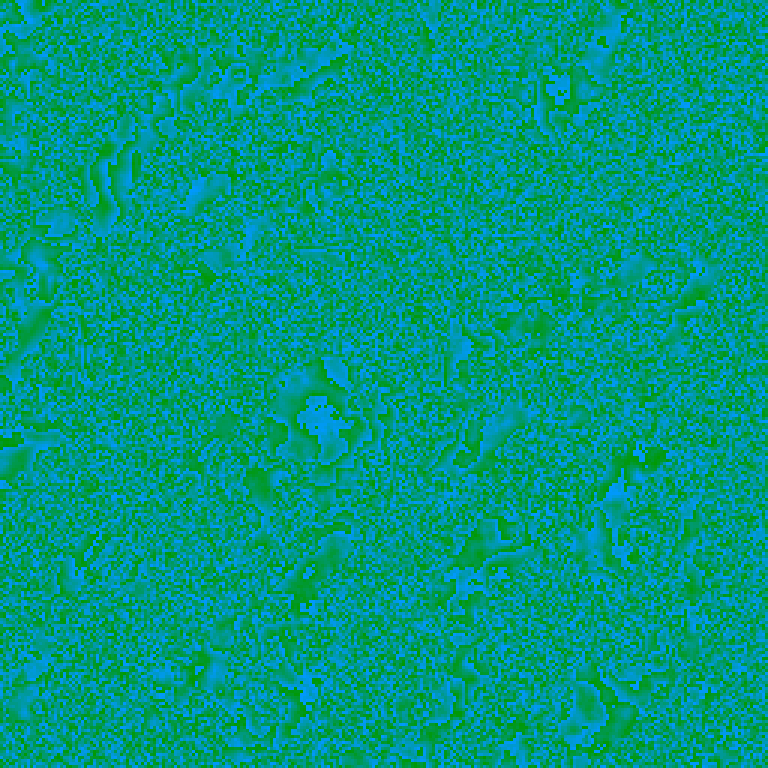
Give the GLSL for this texture, as a WebGL 2 fragment shader.

```glsl
#version 300 es
precision highp float;
// Wrapped height field: calm feathery islands in fine green and blue grain.
uniform vec2 u_resolution;
out vec4 fragColor;

float hash(vec2 p) {
    return fract(sin(dot(p, vec2(127.1, 311.7))) * 43758.5453);
}

float valueNoise(vec2 p) {
    vec2 i = floor(p), f = fract(p);
    f = f * f * (3.0 - 2.0 * f);
    return mix(mix(hash(i), hash(i + vec2(1, 0)), f.x),
               mix(hash(i + vec2(0, 1)), hash(i + vec2(1, 1)), f.x), f.y);
}

float fbm(vec2 p) {
    float sum = 0.0, amplitude = 0.5;
    for (int octave = 0; octave < 4; octave++) {
        sum += amplitude * valueNoise(p);
        p = mat2(0.8, 0.6, -0.6, 0.8) * p * 2.03 + 7.3;
        amplitude *= 0.5;
    }
    return sum;
}

void main() {
    // Square cells give the contours their stepped outline
    vec2 uv = gl_FragCoord.xy / u_resolution;
    vec2 cell = (floor(uv * 256.0) + 0.5) / 256.0;

    // Regions: swirling on the left, streaked at the lower right
    float swirl = 1.0 - smoothstep(0.1, 0.34, distance(cell, vec2(0.18, 0.57)));
    float streaks = smoothstep(0.1, 0.4, cell.x - cell.y);

    // Warped coordinates, stretched along a rising diagonal
    vec2 warp = vec2(fbm(cell * 5.0), fbm(cell * 5.0 + 17.0)) - 0.47;
    vec2 flow = cell + warp * (0.12 + 0.2 * swirl);
    vec2 grain = vec2(dot(flow, vec2(0.57, 0.82)), dot(flow, vec2(0.82, -0.57)));

    // Roughness falls off towards the heart of each calm island
    float calm = fbm(grain * vec2(10.0, 21.0) + 3.0);
    calm += 0.07 * swirl + 0.05 * streaks - 0.03;
    float rough = 1.0 - smoothstep(0.44, 0.72, calm);

    // Broad slopes, feathered contours and grain, wrapped into one ramp
    float feather = 2.0 - 1.3 * swirl;
    float height = 7.0 * fbm(flow * 9.0 + 41.0);
    height += (feather + 10.0 * rough * rough) * (fbm(cell * 42.0 + 11.0) - 0.4);
    fragColor = vec4(0.0, 0.6, fract(height), 1.0);
}
```
